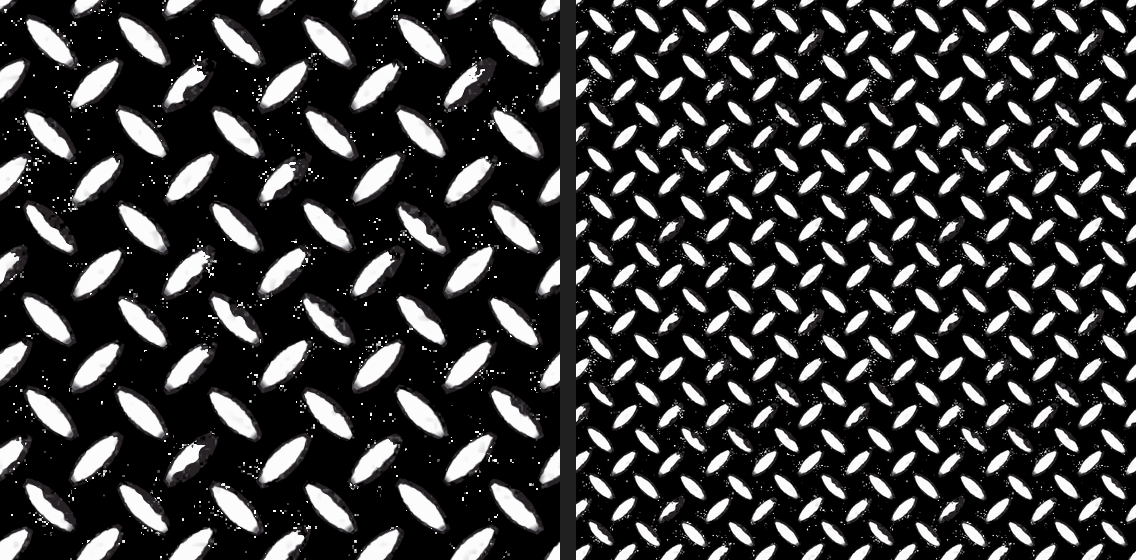
Left, the tile; right, the same tile 2 across and 2 down.
A Shadertoy shader for this texture:

```glsl
// Worn diamond plate: two slanted lens-shaped studs per cell, leaning alternately,
// bright on black, with ragged chips, a broken dark rim and clustered specks.
// Every cell index and noise lattice wraps, so the plate tiles.

#define REPEATS 6.0          // cells across and down
#define HALF_LENGTH 0.375    // stud half length, in cells
#define HALF_WIDTH 0.112     // stud half width, in cells
#define BLUNT_TIP 0.338      // where the stud tips are cut
#define RIM_WIDTH 0.042      // reach of the dark rim
#define RAGGED 0.022         // roughness of the stud edge
#define CHIP_DEPTH 0.085     // deepest chip on a stud
#define JITTER 0.035         // random shift of a stud
#define SPECK_GRID 256.0     // speck slots across
#define SPECK_AMOUNT 0.30    // speck density inside a cluster

const vec3 WHITE = vec3(0.99);
const vec3 SILVER = vec3(0.75, 0.75, 0.76);
const vec3 GREY = vec3(0.49, 0.48, 0.51);
const vec3 SLATE = vec3(0.29, 0.29, 0.30);
const vec3 CHARCOAL = vec3(0.15, 0.13, 0.14);

float hash(vec2 p) {
    return fract(sin(dot(p, vec2(127.1, 311.7))) * 43758.5);
}

// Value noise on a lattice that wraps after "period" steps
float noise(vec2 uv, float period) {
    vec2 p = uv * period, i = floor(p), f = fract(p);
    f = f * f * (3.0 - 2.0 * f);
    vec2 a = mod(i, period), b = mod(i + 1.0, period);
    return mix(mix(hash(a), hash(vec2(b.x, a.y)), f.x),
               mix(hash(vec2(a.x, b.y)), hash(b), f.x), f.y);
}

// Lens lying along x, with blunted tips
float lens(vec2 p) {
    float radius = (HALF_LENGTH * HALF_LENGTH + HALF_WIDTH * HALF_WIDTH) / (2.0 * HALF_WIDTH);
    p = abs(p);
    float arc = length(p + vec2(0.0, radius - HALF_WIDTH)) - radius;
    return max(arc, p.x - BLUNT_TIP);
}

float fill(float d, float aa) {
    return 1.0 - smoothstep(-aa, aa, d);
}

// Paints one family of studs; lean is 1 for falling, -1 for rising.
// Returns the distance to the nearest stud of the family.
float paintStuds(inout vec3 color, vec2 uv, vec2 center, float lean, float aa) {
    vec2 p = uv * REPEATS - center;
    vec2 cell = floor(p + 0.5);
    vec2 id = mod(cell, REPEATS) + vec2(20.0 * lean, 7.0);
    p -= cell + JITTER * (vec2(hash(id), hash(id + 3.3)) - 0.5);

    // Local frame: x runs to the lower tip, y to the right-hand side
    vec2 q = vec2(dot(p, vec2(lean, -1.0)), dot(p, vec2(1.0, lean))) * 0.7071;
    float d = lens(q);
    float fine = noise(uv, 192.0), coarse = noise(uv, 72.0);
    float rough = (0.6 * fine + 0.4 * coarse - 0.5) * RAGGED;

    // Broken dark rim, heavier on the right-hand side and the lower tip
    float side = smoothstep(-0.08, 0.10, q.y);
    float reach = RIM_WIDTH * (0.5 + 0.6 * side);
    float patches = smoothstep(0.38, 0.58, 0.5 * fine + 0.5 * coarse + 0.14 * side);
    float rim = fill(d - reach - rough, aa) * patches;
    color = mix(color, mix(CHARCOAL, SLATE, smoothstep(0.65, 0.95, fine)), rim);
    float outline = fill(abs(d - reach - 0.4 * rough) - 0.004, aa);
    color = mix(color, CHARCOAL, outline * smoothstep(0.25, 0.5, coarse));

    // Chips eat in from the right side, or from the upper tip of rising studs
    float wear = pow(hash(id + 9.1), 2.0) * CHIP_DEPTH;
    float bite = q.y - HALF_WIDTH + wear * (0.3 + 1.2 * coarse);
    float tipBite = -q.x - BLUNT_TIP + wear * (1.0 - lean) * (0.4 + 1.2 * fine);
    float face = max(d + rough, max(bite, tipBite) + rough);

    // Bright face, dulled at the lower tip and along its edge
    float tip = smoothstep(0.27, 0.34, q.x + 0.06 * (coarse - 0.5));
    vec3 metal = mix(WHITE, SILVER, 0.5 * smoothstep(0.72, 0.95, coarse) * side);
    metal = mix(metal, mix(GREY, SLATE, fine), tip);
    color = mix(color, GREY, fill(face - 0.004, aa));
    color = mix(color, metal, fill(face + 0.003, aa));
    return d;
}

void paintSpecks(inout vec3 color, vec2 uv, float studDistance) {
    vec2 p = uv * SPECK_GRID;
    vec2 id = mod(floor(p), SPECK_GRID);
    float near = 1.0 - smoothstep(0.03, 0.14, studDistance);
    float cluster = smoothstep(0.66, 0.88, noise(uv + 0.37, 40.0));
    float density = 0.004 + SPECK_AMOUNT * cluster * mix(0.22, 1.0, near);
    float present = step(hash(id + 5.7), density) * step(0.015, studDistance);

    vec2 offset = abs(fract(p) - 0.5);
    float size = 0.38 + 0.3 * hash(id + 1.9);
    float aa = SPECK_GRID / iResolution.y * 0.5;
    float dot_ = fill(max(offset.x, offset.y) - size, aa);
    float shade = hash(id + 8.3);
    vec3 tone = mix(SLATE, WHITE, smoothstep(0.15, 0.7, shade));
    color = mix(color, tone, present * dot_);
}

void mainImage(out vec4 fragColor, in vec2 fragCoord) {
    vec2 uv = fragCoord / iResolution.xy;
    float aa = 0.8 * REPEATS / iResolution.y;
    vec3 color = vec3(0.0);
    float falling = paintStuds(color, uv, vec2(0.52, 0.555), 1.0, aa);
    float rising = paintStuds(color, uv, vec2(0.03, 0.086), -1.0, aa);
    paintSpecks(color, uv, min(falling, rising));
    fragColor = vec4(color, 1.0);
}
```
